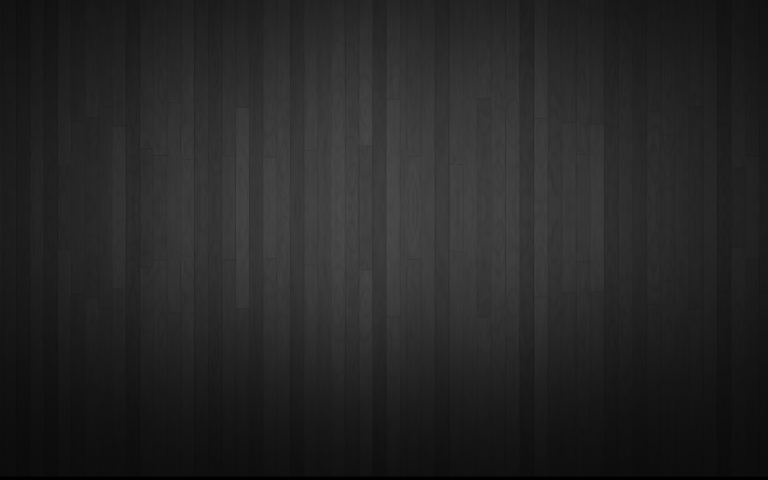
Reproduce this texture procedurally as a Shadertoy shader.

```glsl
// Dark wooden planks standing upright under a soft central glow.
// Planks come from two repeats, each mirrored about a level axis;
// noise and thin warped rings draw the grain, a lopsided bell the light.

#define ASPECT 1.6         // width of the scene, its height being 1
#define AXIS 0.567         // height of the mirror axis and the glow
#define BASE_LIGHT 0.042
#define GLOW_LIGHT 0.218
#define GLOW_WIDTH 0.48    // as a share of the canvas width
#define GLOW_ABOVE 0.48
#define GLOW_BELOW 0.39
#define SPLIT 0.846        // where the two plank repeats meet
#define DARK_PLANK 0.11
#define TONE_RANGE 0.13
#define GRAIN 0.13
#define SEAM 0.16

float hash(vec2 p) {
    vec3 q = fract(p.xyx * vec3(0.1031, 0.1030, 0.0973));
    q += dot(q, q.yzx + 33.33);
    return fract((q.x + q.y) * q.z);
}

float noise(vec2 p) {
    vec2 cell = floor(p), f = fract(p);
    f = f * f * (3.0 - 2.0 * f);
    return mix(mix(hash(cell), hash(cell + vec2(1, 0)), f.x),
               mix(hash(cell + vec2(0, 1)), hash(cell + vec2(1, 1)), f.x), f.y);
}

// Flat-topped light that falls off faster below the axis than above it
float glow(vec2 uv) {
    float dy = uv.y - AXIS;
    vec2 d = vec2((uv.x - 0.5) / GLOW_WIDTH,
                  dy / (dy > 0.0 ? GLOW_ABOVE : GLOW_BELOW));
    return BASE_LIGHT + GLOW_LIGHT * exp(-pow(dot(d, d), 1.15));
}

// Short fibres and thin dark oval rings; local.x runs across the plank
float grain(vec2 local, float x, float seed) {
    float fibre = noise(vec2(x * 260.0, local.y * 60.0 + seed * 7.0)) - 0.5;
    float streak = noise(vec2(x * 130.0, local.y * 14.0 + seed * 3.0)) - 0.5;
    float warp = noise(vec2(local.x * 2.5 + seed, local.y * 30.0));
    float heart = 0.3 * hash(vec2(seed, 5.0));
    float ring = length(vec2(local.x - 0.5, (local.y - heart) * 8.0));
    float rings = 0.25 - smoothstep(0.2, 1.0, sin(ring * 17.0 + warp * 6.0));
    float figured = smoothstep(0.25, 0.7, hash(vec2(seed, 9.0)));
    return fibre * 0.5 + streak * 0.45 + rings * 0.5 * figured * exp(-ring * 0.4);
}

void mainImage(out vec4 fragColor, in vec2 fragCoord) {
    vec2 uv = fragCoord / iResolution.xy;
    float x = uv.x * ASPECT;
    float pixel = 1.0 / iResolution.y;

    // Plank index and place within it
    bool right = x > SPLIT;
    float pitch = right ? 0.0294 : 0.02854;
    float across = (x - (right ? 0.9063 : 0.2625)) / pitch;
    float index = floor(across);
    float seed = index + (right ? 83.0 : 31.0);
    vec2 local = vec2(fract(across), abs(uv.y - AXIS));

    // Every sixth plank is dark, with a shifted beat near both ends
    float beat = right ? (index > 12.0 ? 2.0 : 0.0) : (index < -6.0 ? -2.0 : 0.0);
    bool extra = !right && index == 9.0;
    float dark = mod(index - beat, 6.0) < 0.5 || extra ? 1.0 : 0.0;

    // Each plank has a middle board between two mirrored end joints
    float jointAt = mix(0.08, 0.23, hash(vec2(seed, 1.0)));
    float jointed = (1.0 - dark) * step(0.3, hash(vec2(seed, 2.0)));
    float outer = mix(hash(vec2(seed, 3.0)), 0.4, dark);
    float inner = mix(outer, hash(vec2(seed, 4.0)), jointed);
    float past = smoothstep(-pixel, pixel, local.y - jointAt);
    float tone = 1.02 + TONE_RANGE * (mix(inner, outer, past) - 0.5);
    tone -= DARK_PLANK * dark;

    // Grain, then thin seams of uneven depth and short joints
    tone += GRAIN * grain(local, x, seed + 40.0 * past * jointed);
    float seamId = floor(across + 0.5);
    float depth = 0.35 + 0.65 * hash(vec2(seamId + 50.0, right ? 6.0 : 7.0));
    depth *= 0.6 + 0.6 * noise(vec2(seamId * 5.0, local.y * 14.0));
    float edge = abs(across - seamId) * pitch;
    tone -= SEAM * depth * (1.0 - smoothstep(0.0, max(0.0024, pixel), edge));
    float joint = 1.0 - smoothstep(0.0, max(0.0024, pixel), abs(local.y - jointAt));
    tone -= SEAM * 0.6 * joint * jointed;

    // Black strip along the foot
    float foot = smoothstep(0.007 - pixel, 0.007 + pixel, uv.y);
    fragColor = vec4(vec3(glow(uv) * tone * foot), 1.0);
}
```
